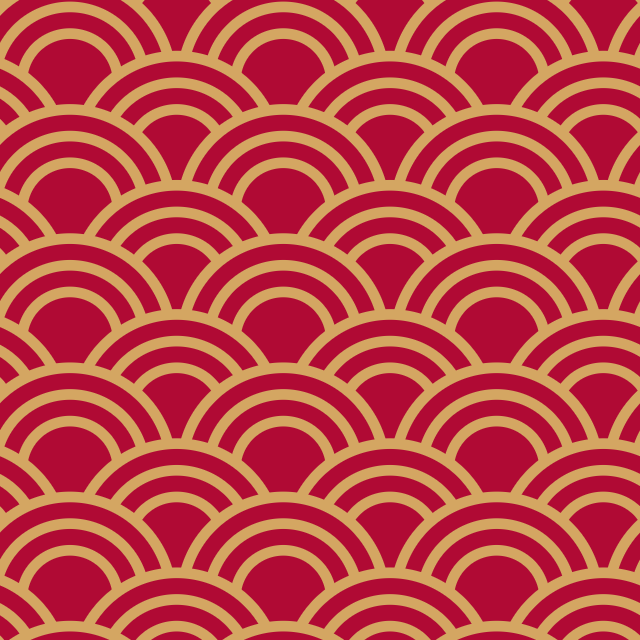
Give the GLSL for this pattern, as a WebGL 1 fragment shader.

```glsl
precision highp float;

// Overlapping wave scales: red discs with three gold rings, in staggered rows.
// Each row repeats by fract; rows are painted from the top down so that every
// lower scale covers the ones behind it. One unit is the width of a scale.

uniform vec2 u_resolution;

// Paints one horizontal row of touching scales; offset is relative to a centre.
vec3 paintScaleRow(vec3 behind, vec2 offset, float pixel) {
  vec3 red = vec3(0.69, 0.04, 0.205);
  vec3 gold = vec3(0.83, 0.65, 0.385);

  offset.x = fract(offset.x + 0.5) - 0.5;
  float radius = length(offset);

  // Rings lie every 0.125; the clamp keeps the core red and the rim gold.
  float bandRadius = clamp(radius, 0.1625, 0.475);
  float ringDistance = abs(mod(bandRadius - 0.1625, 0.125) - 0.0625) - 0.025;
  float ring = clamp(0.5 - ringDistance / pixel, 0.0, 1.0);
  float disc = clamp(0.5 - (radius - 0.5) / pixel, 0.0, 1.0);

  return mix(behind, mix(red, gold, ring), disc);
}

void main() {
  // Three scales span the canvas.
  float pixel = 3.0 / u_resolution.y;
  vec2 p = gl_FragCoord.xy * pixel - vec2(0.328, 2.012);

  // Vertical repeat, holding one pair of rows.
  float period = 0.6055;
  p.y = mod(p.y, period);

  // Back to front: the shifted row sits a quarter unit above its partner.
  vec3 color = vec3(0.69, 0.04, 0.205);
  for (int i = 0; i < 3; i++) {
    vec2 offset = p - vec2(0.0, (1.0 - float(i)) * period);
    color = paintScaleRow(color, offset - vec2(0.5, 0.25), pixel);
    color = paintScaleRow(color, offset, pixel);
  }

  gl_FragColor = vec4(color, 1.0);
}
```
